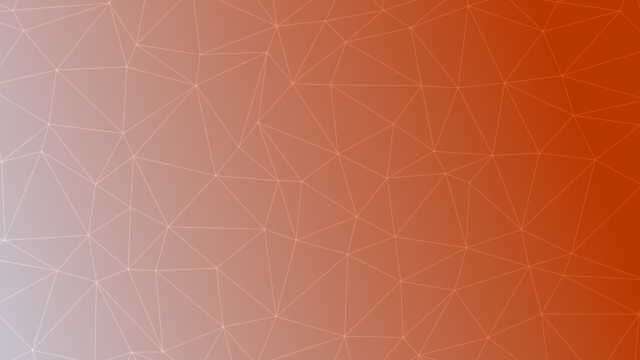
Reproduce this background procedurally as a Shadertoy shader.

```glsl
// Draws a pale lavender to burnt orange gradient under a fine irregular triangle mesh.
#define MESH_ROWS 6.6
#define MESH_TILT 0.32
#define JITTER 0.86
#define LINE_WIDTH 0.0030
#define LINE_ALPHA 0.36
#define GRADIENT_SLOPE 0.36
#define GRADIENT_LENGTH 1.86

const vec3 PALE = vec3(0.78, 0.765, 0.815);
const vec3 ORANGE = vec3(0.725, 0.215, 0.0);
const vec3 PALE_LINE = vec3(1.0, 0.96, 0.95);
const vec3 ORANGE_LINE = vec3(0.93, 0.38, 0.14);

vec2 hash22(vec2 p) {
    vec3 q = fract(vec3(p.xyx) * vec3(0.1031, 0.1030, 0.0973));
    q += dot(q, q.yzx + 33.33);
    return fract((q.xx + q.yz) * q.zy);
}

// One scattered mesh vertex per grid cell
vec2 vertex(vec2 cell) {
    return cell + 0.5 + JITTER * (hash22(cell + 71.0) - 0.5);
}

float cross2(vec2 a, vec2 b) { return a.x * b.y - a.y * b.x; }

float segmentDistance(vec2 p, vec2 a, vec2 b) {
    vec2 ab = b - a;
    float along = clamp(dot(p - a, ab) / dot(ab, ab), 0.0, 1.0);
    return length(p - a - ab * along);
}

// Share of the background left visible by one edge
float edgeGap(vec2 p, vec2 a, vec2 b) {
    float d = segmentDistance(p, a, b) / MESH_ROWS;
    float pixel = 1.0 / iResolution.y;
    float halfWidth = 0.5 * max(LINE_WIDTH, pixel);
    float cover = 1.0 - smoothstep(halfWidth - 0.5 * pixel, halfWidth + 0.5 * pixel, d);
    return 1.0 - LINE_ALPHA * cover;
}

// The diagonal from a to d is chosen when the angles at b and c sum to less than pi
bool splitsAlongAD(vec2 a, vec2 b, vec2 c, vec2 d) {
    float sinB = cross2(d - b, a - b), cosB = dot(d - b, a - b);
    float sinC = cross2(a - c, d - c), cosC = dot(a - c, d - c);
    return sinB * cosC + cosB * sinC > 0.0;
}

float meshCoverage(vec2 p) {
    vec2 home = floor(p);
    float gap = 1.0;
    for (int y = -2; y <= 1; y++) {
        for (int x = -2; x <= 1; x++) {
            vec2 cell = home + vec2(x, y);
            vec2 a = vertex(cell);
            vec2 b = vertex(cell + vec2(1.0, 0.0));
            vec2 c = vertex(cell + vec2(0.0, 1.0));
            vec2 d = vertex(cell + 1.0);
            gap *= edgeGap(p, a, b) * edgeGap(p, a, c);
            gap *= splitsAlongAD(a, b, c, d) ? edgeGap(p, a, d) : edgeGap(p, b, c);
        }
    }
    return 1.0 - gap;
}

void mainImage(out vec4 fragColor, in vec2 fragCoord) {
    vec2 uv = fragCoord / iResolution.y;

    // Slanted gradient, palest at the lower left
    float blend = clamp((uv.x + GRADIENT_SLOPE * uv.y) / GRADIENT_LENGTH, 0.0, 1.0);
    vec3 color = mix(PALE, ORANGE, blend);

    // Tilted mesh, its lines tinted along the same gradient
    float s = sin(MESH_TILT), k = cos(MESH_TILT);
    vec2 meshPoint = mat2(k, s, -s, k) * uv * MESH_ROWS;
    vec3 lineColor = mix(PALE_LINE, ORANGE_LINE, blend);
    color = mix(color, lineColor, meshCoverage(meshPoint));

    fragColor = vec4(color, 1.0);
}
```
